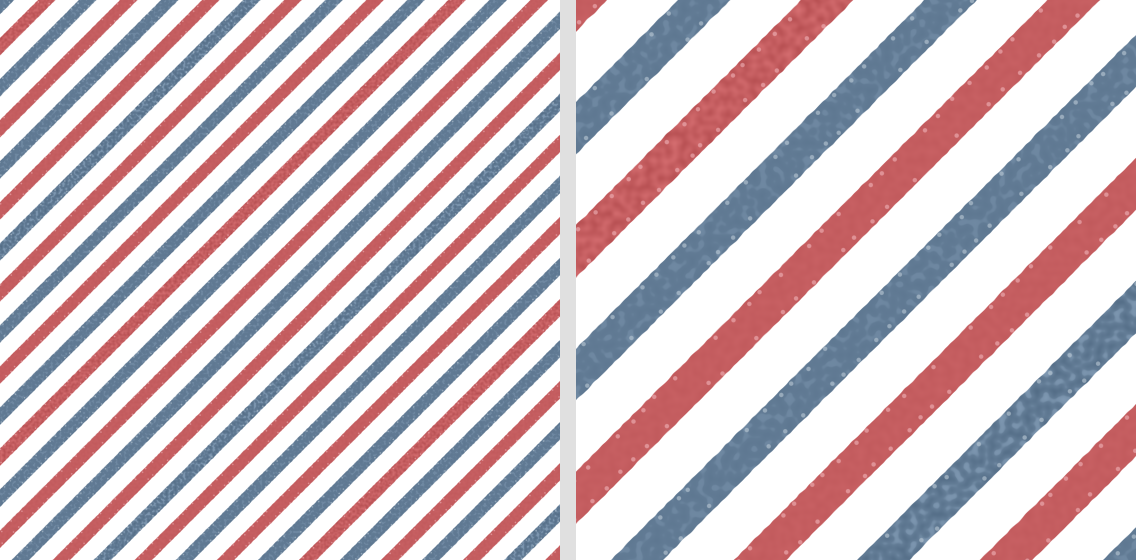
Left, the full canvas; right, a detail of the centre.
A Shadertoy shader for this pattern:

```glsl
// Diagonal red and blue stripes on white, with printed grain and pale specks.

#define PITCH 0.0733                    // stripe spacing along the x axis
#define FIRST_STRIPE 0.0833             // first red centre, from the top left
#define HALF_WIDTH 0.0110               // half the stripe thickness
#define GRAIN_SCALE 190.0               // grain cells across the canvas
#define SPECK_SPACING 0.0125            // distance between specks on a stripe
#define SPECK_RADIUS 0.0013
#define RED vec3(0.77, 0.365, 0.375)
#define RED_PALE vec3(0.93, 0.68, 0.70)
#define BLUE vec3(0.38, 0.48, 0.58)
#define BLUE_LIGHT vec3(0.44, 0.54, 0.64)
#define BLUE_PALE vec3(0.71, 0.77, 0.82)
#define PAPER vec3(1.0)

const float INV_SQRT2 = 0.70711;

float hash(vec2 p) {
    vec3 q = fract(vec3(p.xyx) * 0.1031);
    q += dot(q, q.yzx + 33.33);
    return fract((q.x + q.y) * q.z);
}

vec2 gradient(vec2 cell) {
    float angle = 6.2832 * hash(cell);
    return vec2(cos(angle), sin(angle));
}

float gradientNoise(vec2 p) {
    vec2 i = floor(p), f = fract(p);
    vec2 u = f * f * f * (f * (f * 6.0 - 15.0) + 10.0);
    vec2 e = vec2(0.0, 1.0);
    float low = mix(dot(gradient(i), f),
                    dot(gradient(i + e.yx), f - e.yx), u.x);
    float high = mix(dot(gradient(i + e), f - e),
                     dot(gradient(i + e.yy), f - e.yy), u.x);
    return mix(low, high, u.y);
}

// Coverage of small jittered dots just inside both stripe edges
float specks(float along, float across, float stripe, float aa) {
    float cell = floor(along / SPECK_SPACING);
    float side = across < 0.0 ? 0.0 : 1.0;
    vec2 id = vec2(cell + 200.0, stripe * 2.0 + side + 10.0);
    float jitter = hash(id) - 0.5;
    float depth = HALF_WIDTH * mix(0.68, 0.88, hash(id + 57.0));
    vec2 offset = vec2(along - (cell + 0.5 + 0.5 * jitter) * SPECK_SPACING,
                       abs(across) - depth);
    float dotMask = 1.0 - smoothstep(-aa, aa, length(offset) - SPECK_RADIUS);
    return dotMask * step(0.35, hash(id + 113.0));
}

void mainImage(out vec4 fragColor, in vec2 fragCoord) {
    vec2 uv = fragCoord / iResolution.y;
    float aa = 0.75 / iResolution.y;

    // Stripe coordinates: index, distance from centre line, distance along it
    float t = (uv.x + 1.0 - uv.y - FIRST_STRIPE) / PITCH;
    float stripe = floor(t + 0.5);
    float across = (t - stripe) * PITCH * INV_SQRT2;
    float along = (uv.x + uv.y - 1.0) * INV_SQRT2;
    bool isRed = mod(stripe, 2.0) < 0.5;

    // Every fifth stripe carries a coarser grain
    float coarse = 1.0 - step(0.5, mod(stripe, 5.0));
    float grain = gradientNoise(uv * GRAIN_SCALE);
    float flecks = smoothstep(0.05, 0.35, grain) * mix(0.7, 1.0, coarse);

    vec3 ink = isRed ? RED : mix(BLUE, BLUE_LIGHT, flecks);
    ink += grain * mix(0.02, 0.09, coarse);
    vec3 pale = isRed ? RED_PALE : BLUE_PALE;
    ink = mix(ink, pale, 0.65 * specks(along, across, stripe, aa));

    // Slightly uneven, smoothed stripe edge
    float edge = abs(across) - HALF_WIDTH + 0.0006 * grain;
    float mask = 1.0 - smoothstep(-aa, aa, edge);
    fragColor = vec4(mix(PAPER, ink, mask), 1.0);
}
```
